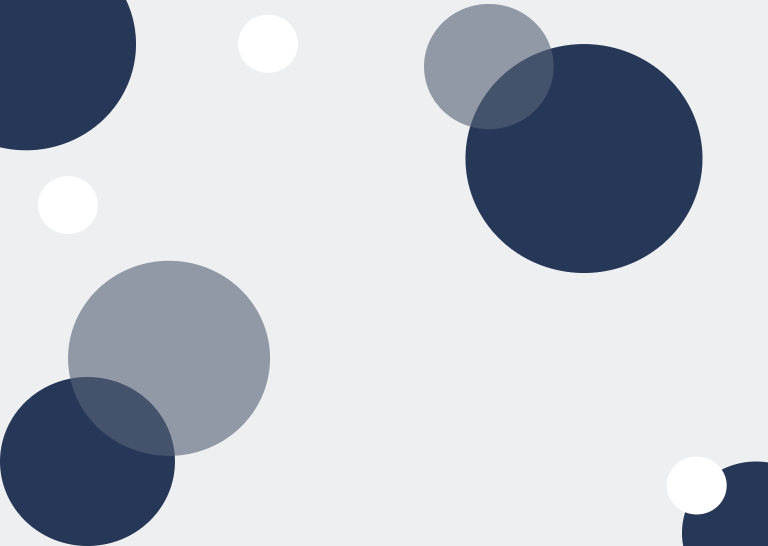
A Shadertoy shader for this background:

```glsl
const vec3 PAPER = vec3(0.929, 0.937, 0.945);
const vec3 NAVY = vec3(0.149, 0.216, 0.341);
const vec3 VEIL = vec3(0.345, 0.389, 0.473);
const vec3 WHITE = vec3(1.0);
const float VEIL_ALPHA = 0.615;

// Height of the canvas when its width is 1 and the discs are round
const float CANVAS_HEIGHT = 0.736;

// Discs: centre x, centre y, radius
const vec3 NAVY_DISCS[4] = vec3[4](
    vec3(0.0339, 0.6766, 0.1432),
    vec3(0.7604, 0.5223, 0.1543),
    vec3(0.1139, 0.1139, 0.1139),
    vec3(0.9844, 0.0175, 0.0964));
const vec3 VEIL_DISCS[2] = vec3[2](
    vec3(0.2201, 0.2530, 0.1315),
    vec3(0.6365, 0.6463, 0.0844));
const vec3 WHITE_DISCS[3] = vec3[3](
    vec3(0.3490, 0.6769, 0.0390),
    vec3(0.0885, 0.4596, 0.0390),
    vec3(0.9072, 0.0815, 0.0390));

// Smooth coverage of a disc at point p
float discMask(vec2 p, vec3 disc, float pixel) {
    float dist = length(p - disc.xy) - disc.z;
    return clamp(0.5 - dist / pixel, 0.0, 1.0);
}

void mainImage(out vec4 fragColor, in vec2 fragCoord) {
    vec2 p = fragCoord / iResolution.xy * vec2(1.0, CANVAS_HEIGHT);
    float pixel = 1.0 / iResolution.x;
    vec3 color = PAPER;

    // Solid discs, then translucent ones, then the small white dots
    for (int i = 0; i < 4; i++)
        color = mix(color, NAVY, discMask(p, NAVY_DISCS[i], pixel));
    for (int i = 0; i < 2; i++)
        color = mix(color, VEIL, VEIL_ALPHA * discMask(p, VEIL_DISCS[i], pixel));
    for (int i = 0; i < 3; i++)
        color = mix(color, WHITE, discMask(p, WHITE_DISCS[i], pixel));

    fragColor = vec4(color, 1.0);
}
```
